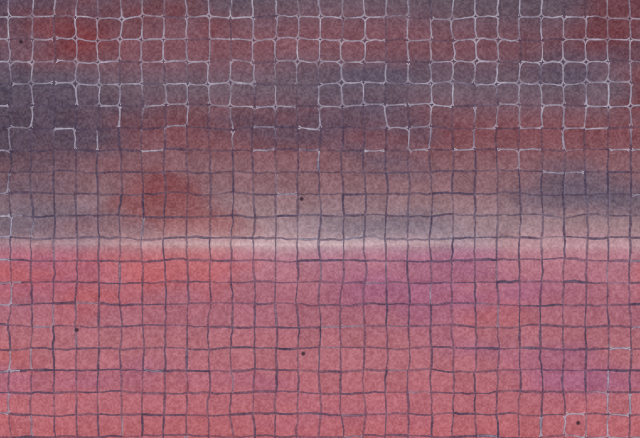
A Shadertoy shader for this pattern:

```glsl
// A hand-drawn grid of about 29 by 20 cells over horizontal watercolour washes.
// Colour stops and stretched noise make the washes; wobbling cell distances make
// dark ink lines and, mostly in the upper half, pale lines with rounded corners.

float hash(vec2 p) {
    vec3 q = fract(p.xyx * vec3(0.1031, 0.1030, 0.0973));
    q += dot(q, q.yzx + 33.33);
    return fract((q.x + q.y) * q.z);
}

float noise(vec2 p) {
    vec2 i = floor(p), f = fract(p);
    f = f * f * (3.0 - 2.0 * f);
    return mix(mix(hash(i), hash(i + vec2(1, 0)), f.x),
               mix(hash(i + vec2(0, 1)), hash(i + vec2(1, 1)), f.x), f.y);
}

float fbm(vec2 p) {
    float sum = 0.0, amp = 0.5;
    for (int i = 0; i < 4; i++) {
        sum += amp * noise(p);
        p = p * 2.03 + 17.3;
        amp *= 0.5;
    }
    return sum / 0.9375;
}

// Coverage of a line with the given half width
float stroke(float d, float halfWidth, float aa) {
    return 1.0 - smoothstep(halfWidth - aa, halfWidth + aa, d);
}

float roundBox(vec2 q, float radius) {
    vec2 d = abs(q) - 0.5 + radius;
    return length(max(d, 0.0)) + min(max(d.x, d.y), 0.0) - radius;
}

// Base wash from the top (0) to the bottom (1)
vec3 washStops(float depth) {
    vec3 stops[11] = vec3[11](
        vec3(0.42, 0.35, 0.40), vec3(0.50, 0.33, 0.37), vec3(0.44, 0.36, 0.41),
        vec3(0.50, 0.31, 0.34), vec3(0.54, 0.39, 0.42), vec3(0.58, 0.46, 0.49),
        vec3(0.69, 0.45, 0.51), vec3(0.66, 0.41, 0.47), vec3(0.69, 0.43, 0.47),
        vec3(0.71, 0.42, 0.46), vec3(0.71, 0.40, 0.43));
    float s = clamp(depth, 0.0, 0.999) * 10.0;
    int i = int(s);
    return mix(stops[i], stops[i + 1], smoothstep(0.0, 1.0, fract(s)));
}

vec3 wash(vec2 p) {
    float depth = 1.0 - p.y + 0.05 * (fbm(p * vec2(2.5, 5.0)) - 0.5);
    float lower = smoothstep(0.53, 0.59, depth);
    vec3 col = washStops(depth);

    // Warm and cool blooms
    float warm = smoothstep(0.50, 0.78, fbm(p * vec2(3.0, 5.5) + 4.7));
    float cool = smoothstep(0.48, 0.78, fbm(p * vec2(2.2, 7.0) + 31.0));
    col = mix(col, mix(vec3(0.50, 0.20, 0.21), vec3(0.76, 0.36, 0.36), lower), 0.6 * warm);
    col = mix(col, mix(vec3(0.32, 0.31, 0.39), vec3(0.61, 0.37, 0.51), lower), 0.65 * cool);

    // Shaded left side and upper right corner
    float leftShade = exp(-p.x * 5.0) * exp(-pow((depth - 0.28) * 7.0, 2.0));
    float cornerShade = smoothstep(0.6, 1.4, p.x) * smoothstep(0.25, 0.0, depth);
    col = mix(col, vec3(0.30, 0.26, 0.31), 0.5 * leftShade + 0.3 * cornerShade);

    // Pale horizon, soft above and crisp below
    float h = p.y - 0.442 - 0.012 * (noise(vec2(p.x * 3.0, 2.0)) - 0.5);
    float glow = exp(-abs(h) * (h > 0.0 ? 24.0 : 55.0));
    glow *= 0.45 + 0.4 * exp(-pow((p.x - 0.65) * 2.2, 2.0));
    return mix(col, vec3(0.82, 0.72, 0.73), glow);
}

void mainImage(out vec4 fragColor, in vec2 fragCoord) {
    vec2 p = fragCoord / iResolution.y;
    float aspect = iResolution.x / iResolution.y;
    float aa = 0.75 / (iResolution.y * 0.0505);

    // Grid space with hand wobble
    vec2 g = (p - vec2(0.022, 0.003)) / vec2(0.0506, 0.0504);
    g += 0.16 * (vec2(noise(g * 0.8), noise(g * 0.8 + 50.0)) - 0.5);
    g += 0.07 * (vec2(noise(g * 3.1 + 9.0), noise(g * 3.1 + 70.0)) - 0.5);
    vec2 cell = floor(g), q = g - cell - 0.5, line = floor(g + 0.5);
    vec2 d = abs(g - line);

    vec3 col = wash(p) * (0.97 + 0.06 * hash(cell + 12.0));

    // Dark ink, varying from edge to edge
    vec2 edgeV = vec2(line.x, cell.y), edgeH = vec2(cell.x, line.y) + 200.0;
    float wear = 0.6 + 0.5 * noise(g * 1.7 + 25.0);
    float inkV = stroke(d.x, 0.032 + 0.022 * hash(edgeV), aa) * (0.5 + 0.5 * hash(edgeV + 7.0));
    float inkH = stroke(d.y, 0.032 + 0.026 * hash(edgeH), aa) * (0.5 + 0.5 * hash(edgeH + 7.0));
    float fade = mix(0.85, 0.5, smoothstep(0.55, 0.9, p.y));
    col = mix(col, vec3(0.29, 0.25, 0.34), min(max(inkV, inkH) * wear, 1.0) * fade);

    // Pale outlines with rounded corners, kept on a random share of edges
    vec2 edge = abs(q.x) > abs(q.y) ? edgeV : edgeH;
    float keep = smoothstep(0.56, 0.86, p.y + 0.09 * (p.x / aspect - 0.5));
    keep = max(0.8 * keep, 0.6 * smoothstep(0.32, 0.0, length(p - vec2(aspect, 0.0))));
    keep = max(keep, 0.45 * step(line.x, 0.0)) + 0.025;
    float chosen = smoothstep(-0.08, 0.08, keep - hash(edge + 91.0));
    float outline = stroke(abs(roundBox(q, 0.12 + 0.16 * hash(cell + 40.0))), 0.036, aa);
    float chalk = 0.35 + 0.65 * noise(g * 2.3 + 80.0);
    col = mix(col, vec3(0.72, 0.70, 0.76), outline * chosen * chalk * 0.9);

    // Paper grain and a few specks
    col += 0.09 * (noise(p * 260.0) - 0.5) + 0.05 * (noise(p * 120.0 + 5.0) - 0.5);
    vec2 s = p * 14.0, spot = floor(s);
    float speck = stroke(length(fract(s) - 0.3 - 0.4 * hash(spot + 3.0)), 0.06, 0.04);
    col = mix(col, vec3(0.18, 0.13, 0.17), 0.8 * speck * step(0.985, hash(spot + 61.0)));

    fragColor = vec4(clamp(col, 0.0, 1.0), 1.0);
}
```
